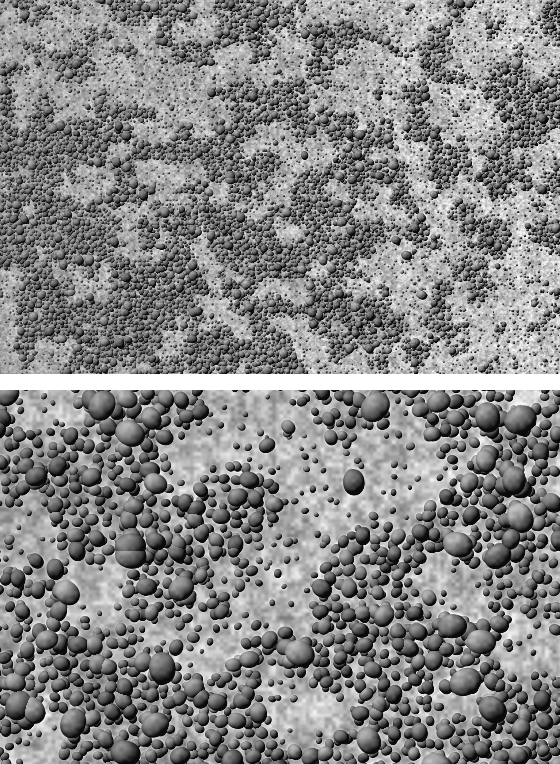
Top: the whole. Bottom: its middle third, enlarged.
Give the GLSL for this texture, as a Shadertoy shader.

```glsl
#define FINE_CELLS 98.0
#define LAYER_RATIO 0.64
#define CLUSTER_FREQ 19.0
#define CLUSTER_LEVEL 0.525
#define GROUND_TONE 0.69
#define PIT_TONE 0.385
#define PIT_RELIEF 0.35
#define RIM_SHADE 0.27
#define LIGHT_DIR vec2(-0.6, 0.8)

float hash(vec2 p) {
    return fract(sin(dot(p, vec2(127.1, 311.7))) * 43758.5453);
}

float noise(vec2 p) {
    vec2 i = floor(p), f = fract(p);
    f = f * f * (3.0 - 2.0 * f);
    return mix(mix(hash(i), hash(i + vec2(1, 0)), f.x),
               mix(hash(i + vec2(0, 1)), hash(i + vec2(1, 1)), f.x), f.y);
}

float fbm(vec2 p) {
    float sum = 0.0, weight = 0.54;
    for (int i = 0; i < 3; i++) {
        sum += weight * noise(p);
        p = mat2(1.6, 1.2, -1.2, 1.6) * p + 17.3;
        weight *= 0.53;
    }
    return sum;
}

// Positive inside pitted clusters, which crowd together at the lower left
float clusterField(vec2 p) {
    float crowd = 1.0 - smoothstep(0.15, 0.95, length((p - vec2(0.35, 0.18)) * vec2(0.8, 1.2)));
    float drift = 0.12 * (noise(p * 5.0 + 8.1) - 0.5);
    return fbm(p * CLUSTER_FREQ + 3.7) - CLUSTER_LEVEL + 0.12 * crowd + drift;
}

// Nearest pit of one size: xy = position in its unit disc, z = radius, w = tone
vec4 nearestPit(vec2 p, float cells, float insideChance, float outsideChance, float seed) {
    vec4 pit = vec4(9.0, 9.0, 1.0, 0.0);
    vec2 base = floor(p * cells);
    for (int y = -1; y <= 1; y++)
    for (int x = -1; x <= 1; x++) {
        vec2 id = base + vec2(x, y);
        vec2 key = id + seed;
        vec2 jitter = vec2(hash(key + 0.31), hash(key + 5.73)) - 0.5;
        vec2 centre = (id + 0.5 + 0.7 * jitter) / cells;
        float inside = smoothstep(-0.03, 0.03, clusterField(centre));
        if (hash(key + 9.17) > mix(outsideChance, insideChance, inside)) continue;
        float radius = mix(0.33, 0.55, inside) * mix(0.6, 1.0, hash(key + 2.91)) / cells;
        vec2 offset = p - centre;
        // Slightly uneven outline
        float angle = atan(offset.y, offset.x);
        radius *= 1.0 + 0.1 * sin(2.0 * angle + 6.28 * hash(key + 7.7));
        vec2 q = offset / radius;
        if (dot(q, q) < dot(pit.xy, pit.xy)) pit = vec4(q, radius, hash(key + 4.4));
    }
    return pit;
}

void mainImage(out vec4 fragColor, in vec2 fragCoord) {
    vec2 p = fragCoord / iResolution.y;
    float pixel = 1.0 / iResolution.y;
    float across = fragCoord.x / iResolution.x;

    // Mottled ground, slightly darker on the thin walls within clusters
    float tone = GROUND_TONE + 0.05 * (across - 0.4);
    tone += 0.2 * (fbm(p * 24.0) - 0.49);
    tone += 0.22 * (noise(p * 140.0) - 0.5) + 0.2 * (noise(p * 300.0) - 0.5);
    tone -= 0.06 * smoothstep(-0.02, 0.1, clusterField(p));

    // Pits from fine to coarse, the larger ones cutting over the smaller
    float cells = FINE_CELLS;
    for (int i = 0; i < 3; i++) {
        float layer = float(i);
        float insideChance = 0.95 - 0.36 * layer;
        float outsideChance = i == 0 ? 0.3 : 0.05;
        vec4 pit = nearestPit(p, cells, insideChance, outsideChance, 41.0 * layer);
        float dist = length(pit.xy);
        float blur = 0.6 * pixel / pit.z;
        float relief = PIT_RELIEF * dot(pit.xy, LIGHT_DIR);
        float bowl = PIT_TONE + relief - RIM_SHADE * pow(min(dist, 1.0), 4.0);
        bowl += 0.18 * (pit.w - 0.5) + 0.03 * layer;
        bowl += 0.12 * (noise(p * 280.0) - 0.5);
        // Bright lip, then the bowl itself
        tone += 0.08 * (1.0 - smoothstep(1.0, 1.35, dist));
        tone = mix(tone, bowl, 1.0 - smoothstep(1.0 - blur, 1.0 + blur, dist));
        cells *= LAYER_RATIO;
    }

    // Contrast grows toward the right
    tone = 0.5 + (tone - 0.5) * mix(0.98, 1.28, across);
    fragColor = vec4(vec3(clamp(tone, 0.04, 0.96)), 1.0);
}
```
